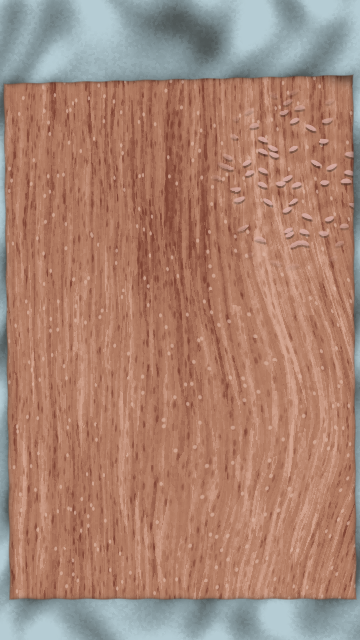
Give the GLSL for this texture, as a WebGL 2 fragment shader.

```glsl
#version 300 es
precision highp float;
// A reddish wooden board with curving vertical grain, lying on folded blue-grey cloth.

uniform vec2 u_resolution;
out vec4 fragColor;

vec2 hash2(vec2 p) {
    vec3 q = fract(p.xyx * vec3(0.1031, 0.1030, 0.0973));
    q += dot(q, q.yzx + 33.33);
    return fract((q.xx + q.yz) * q.zy);
}

// Cellular noise: x = distance to the nearest point, y = random value of its cell
vec2 cells(vec2 p) {
    vec2 base = floor(p), nearest = vec2(9.0, 0.0);
    for (int j = -1; j <= 1; j++)
        for (int i = -1; i <= 1; i++) {
            vec2 id = base + vec2(i, j);
            float d = length(id + hash2(id + 50.0) - p);
            if (d < nearest.x) nearest = vec2(d, hash2(id + 217.0).x);
        }
    return nearest;
}

// Soft round falloff around a centre
float blob(vec2 p, vec2 centre, vec2 radius) {
    vec2 q = (p - centre) / radius;
    return exp(-dot(q, q));
}

vec3 cloth(vec2 p, float gap) {
    // Folds from warped sines
    vec2 q = p + 0.03 * sin(p.yx * vec2(17.0, 23.0) + vec2(1.0, 2.5));
    float light = 0.66 + 0.20 * sin(q.x * 27.0 + q.y * 19.0 + 1.2 * sin(q.y * 31.0))
                + 0.14 * sin(q.x * 58.0 - q.y * 33.0 + 2.0 * sin(q.x * 15.0));
    light -= 0.55 * blob(vec2(p.x + 0.7 * (p.y - 0.95), p.y), vec2(0.31, 0.94), vec2(0.05, 0.09));
    light -= 0.30 * blob(p, vec2(0.11, 0.96), vec2(0.03, 0.06));
    // Shadow beside the board, deeper along the sides
    float side = smoothstep(0.04, 0.10, p.y) * smoothstep(0.92, 0.84, p.y);
    light -= (0.22 + 0.14 * side) * exp(-gap * 75.0);
    light += 0.07 * (cells(p * 230.0).y - 0.5);
    vec3 col = mix(vec3(0.31, 0.34, 0.34), vec3(0.50, 0.57, 0.59), smoothstep(0.0, 0.45, light));
    return mix(col, vec3(0.71, 0.80, 0.83), smoothstep(0.35, 0.85, light));
}

vec3 wood(vec2 p, float inset) {
    // Grain coordinate: straight at the left, bowed outward at the right
    float rise = (p.y - 0.34) / 0.25;
    float g = p.x - 0.085 * exp(-rise * rise) * smoothstep(0.20, 0.52, p.x);
    g += 0.003 * sin(p.y * 11.0 + p.x * 25.0) + 0.0012 * sin(p.y * 37.0 + p.x * 60.0);

    // Broad shading
    float tone = 0.55 + 0.05 * sin(g * 33.0 + 1.0) + 0.03 * sin(p.y * 9.0 + g * 20.0);
    tone -= 0.25 * blob(p, vec2(0.25, 0.64), vec2(0.075, 0.32));
    tone -= 0.10 * blob(p, vec2(0.03, 0.80), vec2(0.12, 0.20));
    tone += 0.13 * blob(p, vec2(0.13, 0.42), vec2(0.09, 0.16));
    tone += 0.12 * blob(p, vec2(0.44, 0.30), vec2(0.16, 0.30));

    // Growth lines, then fine streaks
    float rings = sin(g * 390.0 + 2.6 * sin(g * 47.0) + 1.5 * sin(g * 113.0));
    tone += 0.07 * rings + 0.05 * sin(g * 171.0 + 2.0 * sin(g * 29.0));
    tone -= 0.10 * smoothstep(0.6, 1.0, sin(g * 250.0 + 3.0 * sin(g * 38.0)));
    tone += 0.26 * (cells(vec2(g * 150.0, p.y * 6.0)).y - 0.5);
    tone += 0.24 * (cells(vec2(g * 270.0, p.y * 24.0)).y - 0.5);
    tone += 0.12 * (cells(p * vec2(260.0, 190.0)).y - 0.5);

    // Cross ripples at the upper right
    float figured = blob(p, vec2(0.46, 0.72), vec2(0.13, 0.14));
    tone += 0.10 * figured * sin(p.y * 190.0 - p.x * 45.0 + 2.0 * sin(p.x * 70.0));

    // Dark pores
    vec2 pore = cells(vec2(g * 140.0, p.y * 36.0));
    tone -= 0.24 * step(0.45, pore.y) * smoothstep(0.32, 0.12, pore.x);
    tone = clamp(tone, 0.0, 1.0);

    vec3 col = mix(vec3(0.49, 0.26, 0.20), vec3(0.70, 0.49, 0.39), smoothstep(-0.1, 0.58, tone));
    col = mix(col, vec3(0.83, 0.65, 0.57), smoothstep(0.50, 1.0, tone));

    // Pale specks
    vec2 speck = cells(vec2(g * 85.0, p.y * 55.0));
    col = mix(col, vec3(0.86, 0.71, 0.64), 0.7 * step(0.82, speck.y) * smoothstep(0.24, 0.10, speck.x));

    // Chipped dents with a shadow under each
    vec2 at = vec2(g * 38.0, p.y * 78.0 + sin(p.x * 90.0) * 0.4);
    vec2 dent = cells(at), shade = cells(at + vec2(0.0, 0.28));
    float worn = smoothstep(0.25, 0.7, figured);
    col *= 1.0 - 0.3 * worn * step(0.58, shade.y) * smoothstep(0.36, 0.2, shade.x);
    col = mix(col, vec3(0.86, 0.69, 0.66), 0.85 * worn * step(0.58, dent.y) * smoothstep(0.36, 0.22, dent.x));

    // Worn dark rim and corner
    col *= 1.0 - 0.30 * exp(-inset * 330.0);
    return col * (1.0 - 0.35 * blob(p, vec2(0.545, 0.88), vec2(0.035, 0.012)));
}

void main() {
    vec2 uv = gl_FragCoord.xy / u_resolution;
    vec2 p = uv * vec2(0.5625, 1.0);
    // Slightly tilted board edges; inset is positive inside
    float sides = min(uv.x - mix(0.029, 0.008, uv.y), mix(0.990, 0.979, uv.y) - uv.x) * 0.5625;
    float ends = min(uv.y - 0.064, mix(0.869, 0.883, uv.x) - uv.y);
    float inset = min(sides, ends) + 0.0006 * sin(p.x * 130.0 + p.y * 90.0);
    float edge = 1.0 / u_resolution.y;
    vec3 col = mix(cloth(p, max(-inset, 0.0)), wood(p, max(inset, 0.0)), smoothstep(-edge, edge, inset));
    fragColor = vec4(col, 1.0);
}
```
